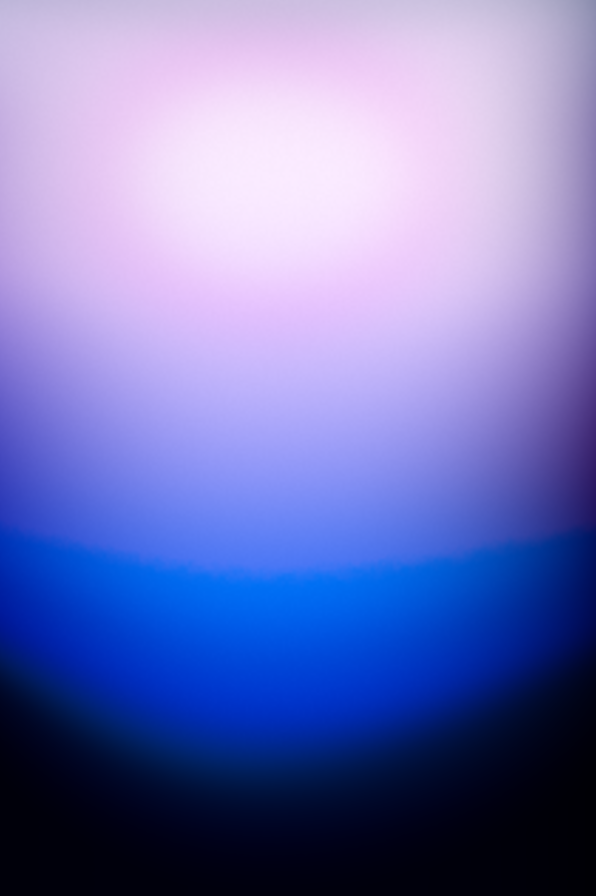
A Shadertoy shader for this background:

```glsl
// A soft, out-of-focus dusk: pale lilac light sinks through violet into deep blue and black.
// A vertical colour ramp is bent downward at the sides, then tinted by uneven
// left and right vignettes, a faint pink halo and a slightly ragged horizon.

const int STOPS = 16;
// Evenly spaced colours from top to bottom along the central axis
const vec3 RAMP[STOPS] = vec3[STOPS](
    vec3(0.80, 0.76, 0.88), vec3(0.92, 0.84, 0.96), vec3(0.97, 0.90, 0.99), vec3(0.98, 0.92, 1.00),
    vec3(0.96, 0.89, 1.00), vec3(0.91, 0.83, 1.00), vec3(0.80, 0.74, 0.99), vec3(0.68, 0.66, 0.98),
    vec3(0.54, 0.58, 0.97), vec3(0.37, 0.50, 0.96), vec3(0.20, 0.42, 0.95), vec3(0.00, 0.29, 0.86),
    vec3(0.00, 0.18, 0.74), vec3(0.00, 0.08, 0.29), vec3(0.00, 0.01, 0.12), vec3(0.00, 0.00, 0.05));

const float AXIS = 0.45;             // horizontal centre of the light
const float HORIZON = 0.643;         // depth where the violet turns to pure blue
const float HORIZON_SOFT = 0.016;
const float RAGGED = 0.007;
const vec2 BEND = vec2(0.035, 0.125); // sideways bend, upper and lower
const vec3 LEFT_UPPER = vec3(0.78, 0.73, 0.88);
const vec3 LEFT_LOWER = vec3(0.48, 0.46, 0.75);
const vec3 RIGHT_UPPER = vec3(0.54, 0.52, 0.69);
const vec3 RIGHT_LOWER = vec3(0.38, 0.16, 0.38);
const vec2 HALO_CENTRE = vec2(0.45, 0.20);
const vec2 HALO_RADIUS = vec2(0.28, 0.145);
const vec3 HALO_TINT = vec3(0.00, -0.055, -0.005);
const vec3 CORNER_TINT = vec3(0.07, 0.13, 0.04);
const vec3 TEAL = vec3(0.00, 0.045, 0.06);
const float GRAIN = 0.008;

float hash(vec2 p) {
    vec3 q = fract(vec3(p.xyx) * 0.1031);
    q += dot(q, q.yzx + 33.33);
    return fract((q.x + q.y) * q.z);
}

float valueNoise(vec2 p) {
    vec2 cell = floor(p);
    vec2 f = fract(p);
    f = f * f * (3.0 - 2.0 * f);
    return mix(mix(hash(cell), hash(cell + vec2(1, 0)), f.x),
               mix(hash(cell + vec2(0, 1)), hash(cell + vec2(1, 1)), f.x), f.y);
}

vec3 stopColor(int i) {
    return RAMP[clamp(i, 0, STOPS - 1)];
}

// Smooth cubic walk through the ramp
vec3 rampColor(float depth) {
    float s = clamp(depth, 0.0, 1.0) * float(STOPS - 1);
    int i = int(floor(s));
    float f = s - float(i);
    vec3 a = stopColor(i - 1), b = stopColor(i), c = stopColor(i + 1), d = stopColor(i + 2);
    vec3 cubic = b + 0.5 * f * (c - a + f * (2.0 * a - 5.0 * b + 4.0 * c - d
               + f * (3.0 * (b - c) + d - a)));
    return clamp(cubic, 0.0, 1.0);
}

void mainImage(out vec4 fragColor, in vec2 fragCoord) {
    vec2 uv = fragCoord / iResolution.xy;
    float depth = 1.0 - uv.y;
    float left = max(AXIS - uv.x, 0.0) / AXIS;
    float right = max(uv.x - AXIS, 0.0) / (1.0 - AXIS);
    float side = max(left, right);
    float low = smoothstep(0.28, 0.58, depth);

    // Bent ramp, with the red cut off at a ragged horizon
    float bent = depth + side * side * mix(BEND.x, BEND.y, smoothstep(0.5, 0.8, depth));
    vec3 color = rampColor(bent);
    vec2 speckle = vec2(uv.x, uv.y * 1.5);
    float ragged = valueNoise(speckle * 75.0) + 0.5 * valueNoise(speckle * 160.0) - 0.75;
    float cut = bent + RAGGED * ragged;
    color.r *= 1.0 - smoothstep(HORIZON - HORIZON_SOFT, HORIZON + HORIZON_SOFT, cut);

    // Pink ring around the brightest light
    float ring = length((vec2(uv.x, depth) - HALO_CENTRE) / HALO_RADIUS) - 1.0;
    color += HALO_TINT * exp(-ring * ring * 9.0);

    // Uneven vignettes
    color *= mix(vec3(1.0), mix(LEFT_UPPER, LEFT_LOWER, low), pow(left, 2.2));
    color *= mix(vec3(1.0), mix(RIGHT_UPPER, RIGHT_LOWER, low), pow(right, mix(4.0, 2.6, low)));

    // Cool upper corners and a teal glow at the lower left
    color += CORNER_TINT * pow(side, 3.0) * (1.0 - smoothstep(0.0, 0.17, depth));
    float glow = (bent - 0.85) / 0.035;
    color += TEAL * exp(-glow * glow) * (1.0 - smoothstep(0.3, 0.75, uv.x));

    // Fine grain, fading out in the dark
    color += GRAIN * (valueNoise(speckle * 210.0) - 0.5) * color.b;
    fragColor = vec4(clamp(color, 0.0, 1.0), 1.0);
}
```
